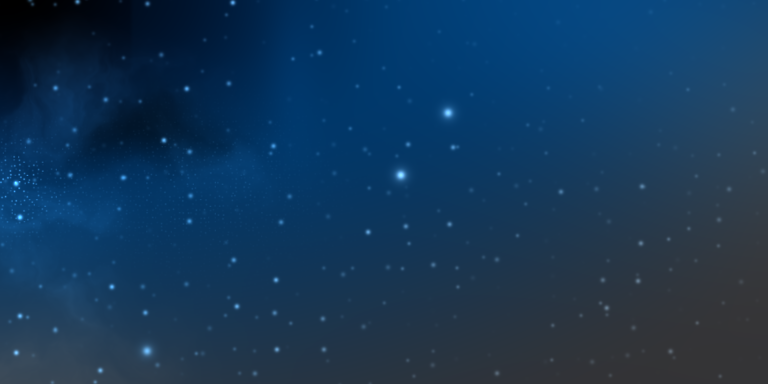
This background is drawn by a WebGL 2 fragment shader. Its source:

```glsl
#version 300 es
precision highp float;

uniform vec2 u_resolution;
out vec4 fragColor;

// Sky colours
const vec3 DEEP_BLUE = vec3(0.0, 0.212, 0.405);
const vec3 WARM_GREY = vec3(0.20, 0.20, 0.21);
const vec3 TOP_GLOW = vec3(0.0, 0.050, 0.090);
const vec3 CORNER_GLOW = vec3(0.075, 0.068, 0.055);
const vec3 HORIZON_GLOW = vec3(0.16, 0.12, 0.08);
const vec3 CLOUD_BLUE = vec3(0.07, 0.19, 0.29);
const vec3 STAR_BLUE = vec3(0.40, 0.70, 0.92);
const vec3 STAR_PALE = vec3(0.45, 0.56, 0.64);

// Layout, in canvas heights
const vec2 NIGHT_CENTER = vec2(0.0, 1.02);
const vec2 NIGHT_STRETCH = vec2(1.0, 1.7);
const vec2 BRIGHT_STAR_A = vec2(1.044, 0.544);
const vec2 BRIGHT_STAR_B = vec2(1.167, 0.706);
const vec2 BRIGHT_STAR_C = vec2(0.383, 0.086);
const float STAR_CELL = 0.115;
const float STAR_SIZE = 0.0062;
const float FAINT_CELL = 0.075;
const float FAINT_SIZE = 0.0048;
const float DUST_CELL = 0.0115;
const float DUST_SIZE = 0.0024;
const float CLOUD_SCALE = 4.5;

vec2 hash2(vec2 p) {
    vec3 q = fract(p.xyx * vec3(0.1031, 0.1030, 0.0973));
    q += dot(q, q.yzx + 33.33);
    return fract((q.xx + q.yz) * q.zy);
}

vec2 gradientAt(vec2 cell) {
    float angle = 6.2832 * hash2(cell + 50.0).x;
    return vec2(cos(angle), sin(angle));
}

float gradientNoise(vec2 p) {
    vec2 i = floor(p), f = fract(p);
    vec2 w = f * f * f * (f * (f * 6.0 - 15.0) + 10.0);
    vec2 e = vec2(1.0, 0.0);
    float low = mix(dot(gradientAt(i), f), dot(gradientAt(i + e), f - e), w.x);
    float high = mix(dot(gradientAt(i + e.yx), f - e.yx), dot(gradientAt(i + 1.0), f - 1.0), w.x);
    return mix(low, high, w.y);
}

float fbm(vec2 p) {
    float sum = 0.0, gain = 0.6;
    for (int i = 0; i < 5; i++) {
        sum += gain * gradientNoise(p);
        p = mat2(1.6, 1.2, -1.2, 1.6) * p + 7.3;
        gain *= 0.5;
    }
    return sum;
}

// Soft round spot
float blob(vec2 p, vec2 center, vec2 radius) {
    vec2 d = (p - center) / radius;
    return exp(-dot(d, d));
}

// One jittered star per grid cell; a high rarity leaves few bright ones
float starField(vec2 p, float cell, float size, float rarity, float seed) {
    vec2 id = floor(p / cell) + seed;
    vec2 center = mix(vec2(0.18), vec2(0.82), hash2(id));
    float gain = pow(hash2(id + 91.7).x, rarity);
    return gain * blob(fract(p / cell), center, vec2(size / cell));
}

float brightStar(vec2 p, vec2 center) {
    return blob(p, center, vec2(0.010)) + 0.28 * blob(p, center, vec2(0.022));
}

vec3 skyGradient(vec2 p, vec2 uv) {
    float warmth = 0.9 * (1.0 - uv.y) + 0.55 * uv.x * uv.x;
    vec3 sky = mix(DEEP_BLUE, WARM_GREY, smoothstep(0.35, 1.3, warmth));
    sky += TOP_GLOW * blob(uv, vec2(0.74, 1.05), vec2(0.25, 0.35));
    sky += CORNER_GLOW * blob(uv, vec2(1.05, 0.78), vec2(0.28, 0.42));

    // Darkness closing in at the upper left
    float light = smoothstep(0.05, 1.1, length((p - NIGHT_CENTER) * NIGHT_STRETCH));
    return sky * pow(vec3(light), vec3(1.3, 1.1, 0.9));
}

void main() {
    vec2 uv = gl_FragCoord.xy / u_resolution;
    vec2 p = gl_FragCoord.xy / u_resolution.y;
    vec3 color = skyGradient(p, uv);

    // Faint vertical light shafts
    float shafts = 0.5 * blob(p, vec2(0.76, 0.82), vec2(0.07, 0.22));
    shafts += 0.3 * smoothstep(0.335, 0.35, p.x) * blob(p, vec2(0.34, 1.0), vec2(0.12, 0.2));
    color += vec3(0.0, 0.055, 0.10) * shafts;

    // Nebula on the left, with a dark lane through it
    vec2 warp = vec2(fbm(p * 3.0), fbm(p * 3.0 + 19.0));
    float wisps = smoothstep(-0.25, 0.5, fbm(p * CLOUD_SCALE + 1.5 * warp));
    vec2 q = p + 0.12 * warp;
    float cloud = 0.9 * blob(q, vec2(0.0, 0.52), vec2(0.20, 0.15));
    cloud += 0.75 * blob(q, vec2(0.23, 0.76), vec2(0.24, 0.10));
    cloud += 0.55 * blob(q, vec2(0.18, 0.33), vec2(0.13, 0.14));
    cloud += 0.3 * blob(q, vec2(0.52, 0.57), vec2(0.20, 0.10));
    color *= 1.0 - 0.5 * blob(q, vec2(0.38, 0.66), vec2(0.19, 0.09));
    color += CLOUD_BLUE * cloud * mix(0.2, 1.0, wisps);
    color += HORIZON_GLOW * blob(q, vec2(0.0, 0.0), vec2(0.40, 0.22)) * mix(0.6, 1.0, wisps);

    // Scattered stars, dimmer to the right and rare in the upper right
    float clearing = 1.0 - 0.85 * smoothstep(0.70, 0.85, uv.y) * smoothstep(0.5, 0.65, uv.x);
    float stars = mix(1.0, 0.5, smoothstep(0.1, 0.9, uv.x)) * starField(p, STAR_CELL, STAR_SIZE, 2.5, 3.0);
    stars += 0.35 * starField(p + 0.03, FAINT_CELL, FAINT_SIZE, 3.0, 27.0);
    stars *= clearing;
    float dustArea = 0.55 * blob(p, vec2(0.02, 0.52), vec2(0.13, 0.10));
    dustArea += 0.13 * blob(p, vec2(0.50, 0.52), vec2(0.25, 0.16));
    stars += dustArea * starField(p, DUST_CELL, DUST_SIZE, 2.0, 61.0);

    // Leading stars with halos
    stars += brightStar(p, BRIGHT_STAR_A) + 0.9 * brightStar(p, BRIGHT_STAR_B);
    stars += 0.6 * brightStar(p, BRIGHT_STAR_C);
    color += mix(STAR_BLUE, STAR_PALE, smoothstep(0.1, 0.6, uv.x)) * stars;

    fragColor = vec4(clamp(color, 0.0, 1.0), 1.0);
}
```
